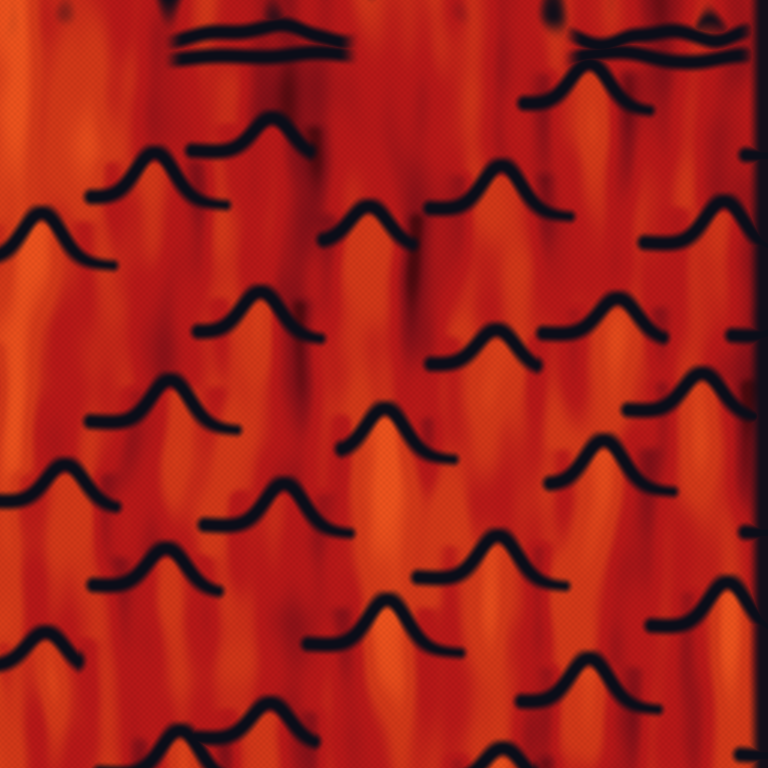
This pattern is drawn by a three.js fragment shader. Its source:

```glsl
varying vec2 vUv;

const vec3 INK    = vec3(0.045, 0.050, 0.095);
const vec3 DEEP   = vec3(0.50, 0.06, 0.09);
const vec3 RED    = vec3(0.70, 0.09, 0.09);
const vec3 ORANGE = vec3(0.80, 0.21, 0.09);
const vec3 GLOW   = vec3(0.90, 0.31, 0.11);

const vec2  CELL = vec2(0.143, 0.25);      // spacing of the tile lips
const float STAGGER = 0.37;                // row shift from column to column
const vec2  JITTER = vec2(0.045, 0.07);
const float BUMP_WIDTH = 0.036;
const float BUMP_HEIGHT = 0.058;
const float STROKE = 0.0095;               // half width of a lip
const float SOFT = 0.0065;                 // blur of its edge
const float BARREL_LENGTH = 0.22;          // reach of the glow below a lip
const float WEAVE = 128.0;                 // fine dots across the canvas
const float TAU = 6.2831853;

vec2 hash2(vec2 p) {
  vec3 q = fract(p.xyx * vec3(0.1031, 0.1030, 0.0973));
  q += dot(q, q.yzx + 33.33);
  return fract((q.xx + q.yz) * q.zy);
}

float gradientNoise(vec2 p) {
  vec2 i = floor(p), f = fract(p);
  vec2 u = f * f * f * (f * (f * 6.0 - 15.0) + 10.0);
  vec2 e = vec2(0.0, 1.0);
  float a = dot(hash2(i) * 2.0 - 1.0, f);
  float b = dot(hash2(i + e.yx) * 2.0 - 1.0, f - e.yx);
  float c = dot(hash2(i + e.xy) * 2.0 - 1.0, f - e.xy);
  float d = dot(hash2(i + e.yy) * 2.0 - 1.0, f - e.yy);
  return mix(mix(a, b, u.x), mix(c, d, u.x), u.y);
}

float strokeMask(float dist, float halfWidth) {
  return 1.0 - smoothstep(halfWidth - SOFT, halfWidth + SOFT, dist);
}

// Bell curve with flat feet, cut to span.x..span.y, thinner to the right
float lip(vec2 p, vec2 span, float height) {
  float x = clamp(p.x, span.x, span.y);
  float t = x / BUMP_WIDTH;
  float y = height * exp(-t * t) - 0.06 * x;
  float slope = -2.0 * t / BUMP_WIDTH * height * exp(-t * t) - 0.06;
  float dist = length(vec2(p.x - x, (p.y - y) / sqrt(1.0 + slope * slope)));
  return strokeMask(dist, STROKE - 0.003 * smoothstep(0.02, 0.09, x));
}

// Light on the barrel below a lip, with a groove on either side
float barrel(vec2 p, float height) {
  float below = height - p.y;
  float fade = smoothstep(0.0, 0.02, below) * (1.0 - smoothstep(0.05, BARREL_LENGTH, below));
  float ridge = exp(-pow(p.x / 0.026, 2.0));
  float groove = exp(-pow((abs(p.x) - 0.055) / 0.015, 2.0));
  return fade * (0.34 * ridge - 0.25 * groove);
}

// Ragged strands along the upper border
float topStrands(vec2 uv) {
  float spread = smoothstep(0.0, 0.35, cos((uv.x - 0.34) * TAU / 0.52));
  float wave = gradientNoise(vec2(uv.x * 9.0, 3.7));
  float lower = abs(uv.y - 0.925 - 0.02 * wave);
  float upper = abs(uv.y - 0.955 - 0.05 * gradientNoise(vec2(uv.x * 12.0, 8.3)));
  float ink = max(strokeMask(lower, STROKE), strokeMask(upper, STROKE));
  float drips = smoothstep(0.1, 0.35, gradientNoise(vec2(uv.x * 16.0, uv.y * 9.0)));
  return max(ink * spread, drips * smoothstep(0.94, 0.98, uv.y));
}

void main() {
  vec2 uv = vUv;
  float bend = 0.02 * gradientNoise(uv * vec2(3.0, 5.0));

  // Long vertical folds
  float light = 0.47 + 0.65 * gradientNoise(vec2((uv.x + bend) * 12.0, uv.y * 1.7));
  light += 0.30 * gradientNoise(vec2((uv.x + bend) * 27.0, uv.y * 4.5) + 17.0);
  light += 0.14 * gradientNoise(uv * vec2(16.0, 13.0) + 41.0);

  // Scattered lips and the barrels under them
  float ink = topStrands(uv);
  for (int i = -1; i <= 1; i++) {
    float column = floor(uv.x / CELL.x) + float(i);
    float shift = fract(column * STAGGER);
    for (int j = -1; j <= 1; j++) {
      float row = floor(uv.y / CELL.y - shift) + float(j);
      vec2 id = vec2(column, row) + 20.0;
      vec2 place = hash2(id) - 0.5;
      vec2 shape = hash2(id + 57.0);
      vec2 center = (vec2(column, row + shift) + 0.5) * CELL + place * JITTER;
      if (center.y > 0.87) continue;
      vec2 p = uv - center;
      float height = BUMP_HEIGHT * mix(0.8, 1.1, shape.y);
      vec2 span = vec2(mix(-0.105, -0.035, shape.x * shape.x), mix(0.02, 0.095, sqrt(shape.y)));
      ink = max(ink, lip(p, span, height));
      light += barrel(p + vec2(bend, 0.0), height);
    }
  }

  // Bright left border, dark right border
  light += 0.4 * (1.0 - smoothstep(0.02, 0.06, uv.x));
  ink = max(ink, 0.95 * smoothstep(0.972, 0.992, uv.x));

  vec3 color = mix(DEEP, RED, smoothstep(0.08, 0.42, light));
  color = mix(color, ORANGE, smoothstep(0.42, 0.70, light));
  color = mix(color, GLOW, smoothstep(0.72, 1.05, light));
  color *= mix(0.55, 1.0, smoothstep(-0.12, 0.16, light));

  // Fine dotted weave
  vec2 dots = cos(uv * WEAVE * TAU);
  color *= 1.0 + 0.035 * dots.x * dots.y;

  gl_FragColor = vec4(mix(color, INK, ink), 1.0);
}
```
